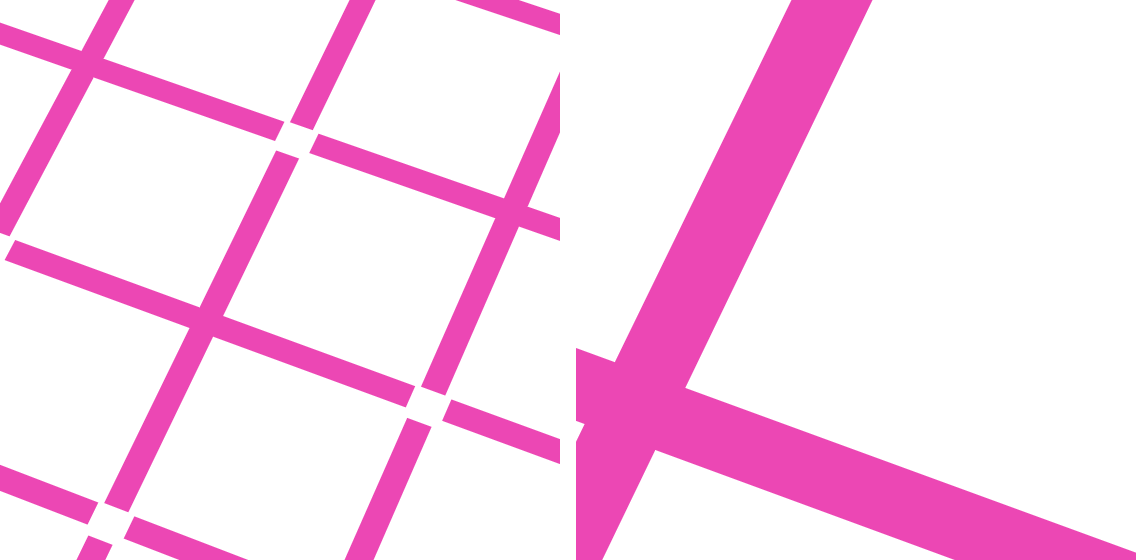
Left: the whole. Right: its middle third, enlarged.
This pattern is drawn by a Shadertoy shader. Its source:

```glsl
// A slanted pink grid on white, seen in mild perspective.
// Each pixel is projected back to grid space, where straight bars are drawn
// and every other crossing, in checker order, is cut open by a small box.

const vec3 PAPER = vec3(1.0);
const vec3 INK = vec3(0.925, 0.28, 0.706);

// Grid plane in canvas units, with y pointing down from the top edge
const vec2 ORIGIN = vec2(0.1563, 0.1146);       // crossing (0, 0)
const vec2 AXIS_U = vec2(0.3639, 0.1263);       // step to the next column
const vec2 AXIS_V = vec2(-0.1698, 0.3059);      // step to the next row
const vec2 PERSPECTIVE = vec2(-0.016, -0.033);  // depth change per step

// Sizes as fractions of one cell
const float BAR_HALF = 0.054;
const vec2 GAP_CENTER = vec2(0.0035, 0.018);
const vec2 GAP_HALF = vec2(0.0805, 0.079);

// Inverse projection: solves the two linear equations for column and row
vec2 canvasToGrid(vec2 p) {
    mat2 plane = mat2(AXIS_U - PERSPECTIVE.x * p, AXIS_V - PERSPECTIVE.y * p);
    return inverse(plane) * (p - ORIGIN);
}

// Smoothed coverage of a centred band on each axis
vec2 bandCoverage(vec2 offset, vec2 halfWidth, vec2 pixel) {
    return clamp(0.5 + (halfWidth - abs(offset)) / pixel, 0.0, 1.0);
}

void mainImage(out vec4 fragColor, in vec2 fragCoord) {
    vec2 p = fragCoord / iResolution.y;
    vec2 grid = canvasToGrid(vec2(p.x, 1.0 - p.y));

    // Pixel footprint in grid units, taken before the repeat
    vec2 dx = dFdx(grid);
    vec2 dy = dFdy(grid);
    vec2 pixel = sqrt(dx * dx + dy * dy);

    // Offset from the nearest crossing
    vec2 crossing = floor(grid + 0.5);
    vec2 local = grid - crossing;

    // Bars along both axes
    vec2 bars = bandCoverage(local, vec2(BAR_HALF), pixel);
    float ink = max(bars.x, bars.y);

    // Open the odd crossings
    vec2 gap = bandCoverage(local - GAP_CENTER, GAP_HALF, pixel);
    float isOpen = mod(crossing.x + crossing.y, 2.0);
    ink *= 1.0 - isOpen * gap.x * gap.y;

    fragColor = vec4(mix(PAPER, INK, ink), 1.0);
}
```
